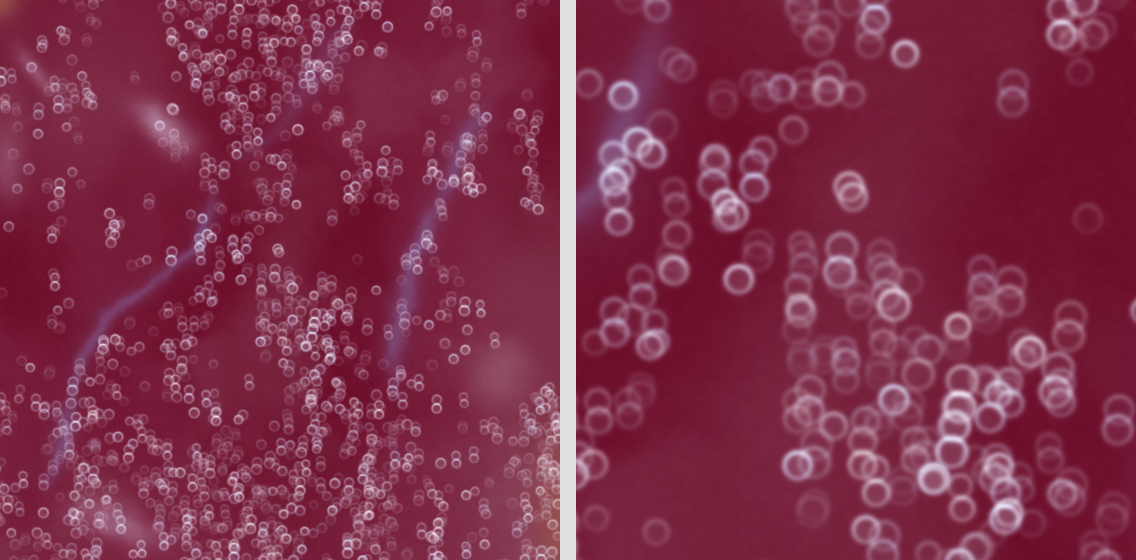
Left, the full canvas; right, a detail of the centre.
Reproduce this texture procedurally as a WebGL 2 fragment shader.

```glsl
#version 300 es
precision highp float;
// Wet crimson membrane with pale veins and milky patches, strewn with small
// out-of-focus light rings. Noise clouds and curve distances tint the ground;
// jittered grid layers scatter the rings, crowded by a streaky density field.

uniform vec2 u_resolution;
out vec4 outColor;

const vec3 DEEP = vec3(0.425, 0.055, 0.165);
const vec3 FLESH = vec3(0.465, 0.105, 0.220);
const vec3 MILK = vec3(0.590, 0.360, 0.440);
const vec3 VEIN = vec3(0.500, 0.310, 0.500);
const vec3 GLARE = vec3(0.740, 0.580, 0.700);
const vec3 AMBER = vec3(0.660, 0.400, 0.300);
const vec3 RING_PINK = vec3(0.82, 0.77, 0.80);
const vec3 RING_LILAC = vec3(0.68, 0.80, 0.98);
const int RING_LAYERS = 4;
const float RING_CELLS = 28.0;
const float RING_RADIUS = 0.0082;
const float RING_WIDTH = 0.0021;

vec3 hash3(vec2 p) {
  vec3 q = fract(p.xyx * vec3(0.1031, 0.1030, 0.0973));
  q += dot(q, q.yxz + 33.33);
  return fract((q.xxy + q.yzz) * q.zyx);
}

float noise(vec2 p) {
  vec2 i = floor(p), f = fract(p);
  f = f * f * (3.0 - 2.0 * f);
  float low = mix(hash3(i).x, hash3(i + vec2(1, 0)).x, f.x);
  float high = mix(hash3(i + vec2(0, 1)).x, hash3(i + vec2(1, 1)).x, f.x);
  return mix(low, high, f.y);
}

float fbm(vec2 p) {
  float sum = 0.0, amp = 0.5;
  for (int i = 0; i < 4; i++) {
    sum += amp * noise(p);
    p = mat2(1.6, 1.2, -1.2, 1.6) * p + 7.3;
    amp *= 0.5;
  }
  return sum / 0.9375;
}

// Soft tilted ellipse, 1 at the centre
float blob(vec2 p, vec2 centre, vec2 size, float tilt) {
  vec2 d = p - centre;
  float c = cos(tilt), s = sin(tilt);
  d = vec2(c * d.x + s * d.y, c * d.y - s * d.x) / size;
  return exp(-dot(d, d));
}

float span(float a, float b, float soft, float y) {
  return smoothstep(a, a + soft, y) * (1.0 - smoothstep(b - soft, b, y));
}

// Paths of the right vein, left vein and upper fold: x as a function of y
vec3 veinPaths(float y) {
  float right = 0.705 + 0.62 * (y - 0.3) * (y - 0.3);
  float left = 0.09 + 0.3 * (y - 0.14) + 0.14 * smoothstep(0.44, 0.56, y);
  float fold = 0.40 + 0.43 * sqrt(max(y - 0.715, 0.001));
  return vec3(right, left, fold);
}

vec3 veins(vec2 p) {
  const float STEP = 0.004;
  vec3 x = veinPaths(p.y);
  vec3 slope = (veinPaths(p.y + STEP) - x) / STEP;
  vec3 d = (p.x - x) / sqrt(1.0 + slope * slope);
  vec3 core = exp(-pow(d / vec3(0.013, 0.010, 0.017), vec3(2.0)));
  vec3 halo = exp(-pow(d / vec3(0.032, 0.026, 0.036), vec3(2.0)));
  vec3 reach = vec3(span(0.27, 0.86, 0.12, p.y), span(0.10, 0.70, 0.12, p.y),
                    span(0.70, 0.99, 0.06, p.y));
  return (0.62 * core + 0.28 * halo) * reach;
}

// Share of grid cells that carry a ring
float crowding(vec2 p) {
  float clump = 0.6 * noise(p * vec2(19.0, 9.0) + 3.0) + 0.4 * noise(p * vec2(7.0, 4.0) + 11.0);
  float d = 0.85 * smoothstep(0.38, 0.76, clump);
  d += 0.26 * (1.0 - smoothstep(0.05, 0.36, p.y));
  d += 0.28 * blob(p, vec2(0.08, 0.80), vec2(0.14, 0.15), 0.0);
  d += 0.15 * blob(p, vec2(0.58, 0.48), vec2(0.17, 0.30), 0.0);
  d *= 1.0 - 0.85 * blob(p, vec2(0.20, 0.52), vec2(0.15, 0.13), 0.4);
  return d * (1.0 - 0.75 * blob(p, vec2(0.76, 0.84), vec2(0.08, 0.16), 0.0));
}

// Bright rim, stronger towards the top, around a faint disc
float ring(vec2 d, float radius, float width) {
  float r = length(d);
  float rim = exp(-pow((r - radius) / width, 2.0));
  float disc = 1.0 - smoothstep(radius - width, radius + width, r);
  return rim * (0.82 + 0.3 * d.y / radius) + 0.26 * disc;
}

vec3 addRings(vec3 col, vec2 p) {
  float width = max(RING_WIDTH, 0.7 / u_resolution.y);
  for (int layer = 0; layer < RING_LAYERS; layer++) {
    vec2 shift = hash3(vec2(layer, 5)).xy;
    vec2 home = floor(p * RING_CELLS + shift);
    for (int k = 0; k < 9; k++) {
      vec2 cell = home + vec2(k % 3 - 1, k / 3 - 1);
      vec2 id = cell + 9.0 + 61.0 * float(layer);
      vec3 place = hash3(id), look = hash3(id + 307.0);
      vec2 centre = (cell + place.xy - shift) / RING_CELLS;
      if (place.z > crowding(centre)) continue;
      float radius = RING_RADIUS * mix(0.82, 1.08, look.x);
      float light = mix(0.12, 0.62, look.y * look.y);
      float glow = ring(p - centre, radius, width);
      // Many rings have a slightly shifted twin
      vec2 twin = vec2(0.003 * (look.x - 0.5), mix(0.004, 0.016, look.y));
      if (look.z > 0.55) glow += 0.7 * ring(p - centre - twin, radius, width);
      vec3 tint = mix(RING_PINK, RING_LILAC, fract(look.z * 7.0) * 0.8);
      col = 1.0 - (1.0 - col) * (1.0 - min(tint * light * glow, 0.9));
    }
  }
  return col;
}

void main() {
  vec2 p = gl_FragCoord.xy / u_resolution;
  vec2 warped = p + 0.05 * (vec2(fbm(p * 9.0), fbm(p * 9.0 + 31.0)) - 0.5);

  // Ground and broad milky haze
  float cloud = fbm(warped * vec2(5.0, 3.5) + 2.0);
  vec3 col = mix(DEEP, FLESH, smoothstep(0.25, 0.65, cloud));
  float haze = 0.22 * smoothstep(0.48, 0.80, fbm(warped * 6.0 + 17.0));
  haze += 0.40 * smoothstep(0.72, 0.98, warped.x) * (1.0 - smoothstep(0.45, 0.80, p.y));
  haze += 0.16 * (1.0 - smoothstep(0.0, 0.35, warped.y));
  haze += 0.25 * blob(warped, vec2(0.10, 0.82), vec2(0.26, 0.16), 0.0);
  haze += 0.50 * blob(warped, vec2(0.88, 0.32), vec2(0.055, 0.05), 0.0);
  col = mix(col, MILK, min(haze, 0.85));

  // Veins and bright patches
  vec3 v = veins(warped) * mix(0.55, 1.1, noise(p * 14.0));
  col = mix(col, VEIN, min(v.x + v.y + 0.55 * v.z, 0.8));
  float glare = 0.75 * blob(warped, vec2(0.29, 0.77), vec2(0.055, 0.028), -0.5);
  glare += 0.50 * blob(warped, vec2(0.22, 0.06), vec2(0.08, 0.028), -0.5);
  glare += 0.40 * blob(warped, vec2(0.06, 0.87), vec2(0.05, 0.018), -0.8);
  glare += 0.35 * blob(warped, vec2(0.01, 0.70), vec2(0.03, 0.07), 0.0);
  col = mix(col, GLARE, min(glare, 0.8));
  float edge = blob(p, vec2(1.02, 0.08), vec2(0.06, 0.14), 0.0) + blob(p, vec2(0.0, 1.0), vec2(0.03), 0.0);
  col = mix(col, AMBER, 0.6 * min(edge, 1.0));

  col = addRings(col, p);
  col += 0.014 * (noise(p * 240.0) - 0.5);
  outColor = vec4(col, 1.0);
}
```
